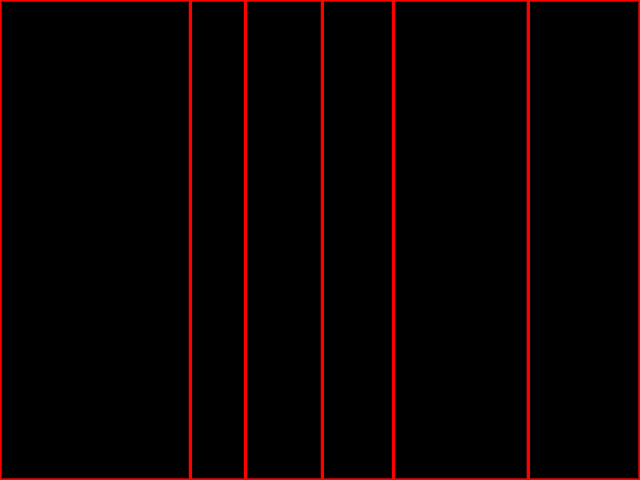
A Shadertoy shader for this pattern:

```glsl
// Soft-edged line, dist measured in canvas widths
float line(float dist, float pixel) {
    return clamp((0.0026 - dist) / pixel + 0.5, 0.0, 1.0);
}

void mainImage(out vec4 fragColor, in vec2 fragCoord) {
    vec2 uv = fragCoord / iResolution.x;
    float height = iResolution.y / iResolution.x;
    float pixel = 1.0 / iResolution.x;

    // Frame along the canvas border
    vec2 border = min(uv, vec2(1.0, height) - uv);
    float mask = line(min(border.x, border.y), pixel);

    // Unevenly spaced vertical dividers
    float dividers[5] = float[5](0.2975, 0.3836, 0.5037, 0.6148, 0.8255);
    for (int i = 0; i < 5; i++) {
        mask = max(mask, line(abs(uv.x - dividers[i]), pixel));
    }

    vec3 red = vec3(1.0, 0.0, 0.0);
    fragColor = vec4(red * mask, 1.0);
}
```
